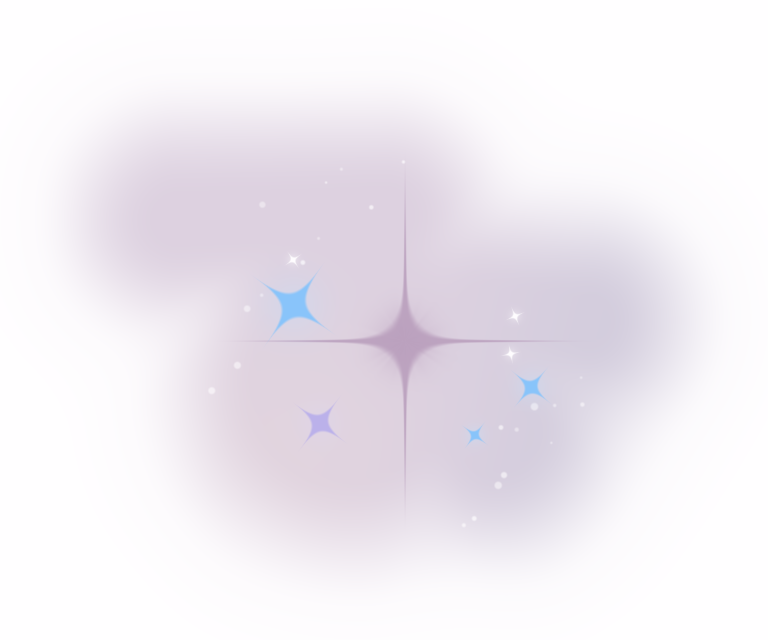
Write a Shadertoy shader that draws this background.

```glsl
const vec3 PAPER = vec3(1.0, 0.995, 1.0);
const vec3 MAUVE = vec3(0.866, 0.820, 0.878);
const vec3 ROSE = vec3(0.882, 0.830, 0.872);
const vec3 SLATE = vec3(0.828, 0.803, 0.866);
const vec3 PLUM = vec3(0.725, 0.620, 0.738);
const vec3 SKY = vec3(0.52, 0.765, 0.985);
const vec3 VIOLET = vec3(0.725, 0.685, 0.920);

float hash(float n) {
    return fract(sin(n * 91.17) * 4375.85);
}

float valueNoise(vec2 p) {
    vec2 cell = floor(p);
    vec2 f = smoothstep(0.0, 1.0, fract(p));
    float n = cell.x + cell.y * 57.0;
    return mix(mix(hash(n), hash(n + 1.0), f.x),
               mix(hash(n + 57.0), hash(n + 58.0), f.x), f.y);
}

mat2 rotation(float angle) {
    float c = cos(angle), s = sin(angle);
    return mat2(c, -s, s, c);
}

float capsule(vec2 p, vec2 a, vec2 b, float radius) {
    vec2 ab = b - a;
    float t = clamp(dot(p - a, ab) / dot(ab, ab), 0.0, 1.0);
    return length(p - a - ab * t) - radius;
}

float smoothUnion(float a, float b, float k) {
    float h = max(k - abs(a - b), 0.0) / k;
    return min(a, b) - h * h * k * 0.25;
}

// Signed distance to the joined lobes of the cloud
float cloudDistance(vec2 p) {
    float left = capsule(p, vec2(-0.319, 0.156), vec2(0.002, 0.164), 0.137);
    float right = capsule(p, vec2(0.150, 0.016), vec2(0.314, 0.0), 0.137);
    float body = length(p - vec2(-0.061, -0.109)) - 0.242;
    float foot = length(p - vec2(0.166, -0.172)) - 0.164;
    float heart = capsule(p, vec2(-0.069, 0.047), vec2(0.070, -0.070), 0.190);
    float d = smoothUnion(smoothUnion(left, body, 0.06),
                          smoothUnion(right, foot, 0.08), 0.05);
    return smoothUnion(d, heart, 0.06);
}

// Concave four-pointed star with slender tips
float sparkle(vec2 p, float size, float angle) {
    vec2 q = abs(rotation(angle) * p) / size;
    float along = max(q.x, q.y), across = min(q.x, q.y);
    float width = pow(max(1.0 - pow(along, 0.37), 0.0), 2.7);
    float blur = 0.0015 / size + 0.07 * exp(-along * 5.0);
    float fade = 1.0 - smoothstep(0.35, 1.0, along);
    return fade * (1.0 - smoothstep(width - blur, width + blur, across));
}

float glow(vec2 p, float radius) {
    return exp(-dot(p, p) / (radius * radius));
}

// Large star: needle arms, soft core and a feathered rim
float needleStar(vec2 p, float size) {
    vec2 q = abs(p);
    float along = max(q.x, q.y), across = min(q.x, q.y);
    float taper = clamp(1.0 - along / size, 0.0, 1.0);
    float width = 0.054 * exp(-along / 0.0215) + 0.0020 * sqrt(taper);
    float blur = 0.0013 + 0.022 * exp(-along / 0.026);
    float arms = 1.0 - smoothstep(width - blur, width + blur, across);
    arms *= smoothstep(0.0, 0.65, taper);
    float feather = 0.6 + 0.4 * valueNoise(vec2(atan(p.y, p.x) * 9.0 + 40.0, 3.0));
    float rim = 0.6 * feather * glow(p, 0.046);
    return 1.0 - (1.0 - 0.88 * arms) * (1.0 - rim);
}

// Pale specks on two arcs that face each other across the star
float specks(vec2 p) {
    float light = 0.0;
    for (int i = 0; i < 22; i++) {
        float n = float(i);
        float t = fract(n * 0.618);
        float angle = i % 2 == 0 ? mix(1.58, 3.5, t) : mix(-1.3, -0.18, t);
        float orbit = mix(0.20, 0.315, hash(n + 4.0));
        float radius = mix(0.0015, 0.0058, pow(hash(n + 31.0), 1.6));
        float d = length(p - orbit * vec2(cos(angle), sin(angle)));
        float disc = 1.0 - smoothstep(radius - 0.002, radius + 0.002, d);
        light = max(light, disc * mix(0.4, 0.7, hash(n + 12.0)));
    }
    return light;
}

vec3 addStar(vec3 base, vec2 p, float size, float angle, vec3 tint) {
    base = mix(base, mix(tint, PAPER, 0.5), 0.30 * glow(p, size * 0.55));
    return mix(base, tint, 0.95 * sparkle(p, size, angle));
}

void mainImage(out vec4 fragColor, in vec2 fragCoord) {
    vec2 p = (fragCoord - 0.5 * iResolution.xy) / iResolution.y;
    vec2 center = vec2(0.033, -0.033);

    // Cloud with a wide faint halo
    float d = cloudDistance(p) + 0.012 * (valueNoise(p * 7.0 + 20.0) - 0.5);
    float cover = 1.0 - smoothstep(-0.105, 0.100, d);
    float halo = 0.16 * (1.0 - smoothstep(-0.06, 0.22, d));
    vec3 tint = mix(MAUVE, ROSE, glow(p - vec2(-0.15, -0.20), 0.20));
    tint = mix(tint, SLATE, smoothstep(0.02, 0.38, p.x - 0.25 * p.y));
    vec3 color = mix(PAPER, tint, 1.0 - (1.0 - cover) * (1.0 - halo));

    // Central star and scattered specks
    color = mix(color, PLUM, needleStar(p - center, 0.31));
    color = mix(color, PAPER, specks(p - center));

    // Coloured stars
    color = addStar(color, p - vec2(-0.141, 0.023), 0.088, -0.62, SKY);
    color = addStar(color, p - vec2(0.230, -0.105), 0.046, -0.70, SKY);
    color = addStar(color, p - vec2(0.142, -0.180), 0.029, -0.65, SKY);
    color = addStar(color, p - vec2(-0.100, -0.161), 0.060, -0.65, VIOLET);

    // White glints
    color = addStar(color, p - vec2(-0.142, 0.094), 0.018, 0.6, PAPER);
    color = addStar(color, p - vec2(0.205, 0.006), 0.018, 0.4, PAPER);
    color = addStar(color, p - vec2(0.198, -0.053), 0.018, 0.2, PAPER);

    fragColor = vec4(color, 1.0);
}
```
